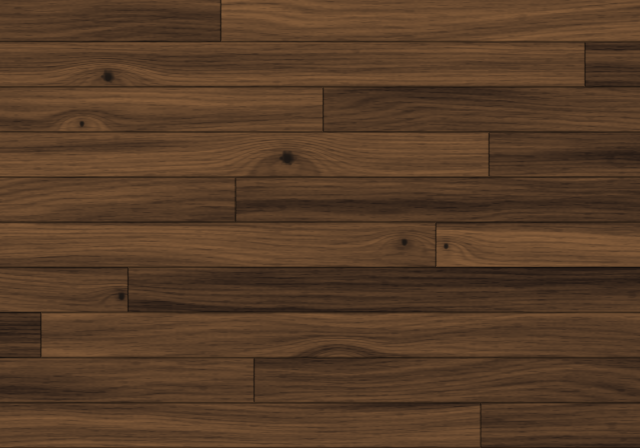
Reproduce this texture procedurally as a Shadertoy shader.

```glsl
// Dark walnut strip floor: ten rows of planks, one staggered butt joint per row.
// Each plank has its own grain field, bent by layered sines and by knots;
// stretched noise along that field gives bands, growth rings, fibres and pores.

#define ROWS 9.926          // plank heights per canvas height
#define ROW_SHIFT 0.077     // part of the top row cut off
#define RINGS 6.5           // growth rings per unit of grain
#define KNOT_BEND 2.0       // how far knots push the grain
#define SEAM_WIDTH 0.016    // in plank heights
#define SEAM_SHADE 0.42
#define BROWN_DARK vec3(0.20, 0.14, 0.10)
#define BROWN_LIGHT vec3(0.50, 0.35, 0.22)
#define KNOT_COLOR vec3(0.09, 0.075, 0.065)

// Per row from the top: joint position, tone left of it, tone right of it
const vec3 PLANKS[10] = vec3[10](
    vec3(0.345, 0.42, 0.58), vec3(0.914, 0.50, 0.38),
    vec3(0.505, 0.54, 0.50), vec3(0.764, 0.62, 0.30),
    vec3(0.368, 0.42, 0.33), vec3(0.681, 0.55, 0.74),
    vec3(0.200, 0.46, 0.28), vec3(0.064, 0.30, 0.52),
    vec3(0.397, 0.42, 0.38), vec3(0.751, 0.50, 0.27));

// Knots: x across the canvas, y in rows, spread, core radius
const vec4 KNOTS[7] = vec4[7](
    vec4(0.169, 1.77, 0.36, 0.17), vec4(0.449, 3.58, 0.46, 0.20),
    vec4(0.190, 6.63, 0.22, 0.11), vec4(0.632, 5.43, 0.26, 0.10),
    vec4(0.697, 5.52, 0.28, 0.08), vec4(0.128, 2.81, 0.24, 0.08),
    vec4(0.530, 7.95, 0.36, 0.00));

float hash(vec2 p) {
    vec3 q = fract(vec3(p.xyx) * 0.1031);
    q += dot(q, q.yzx + 33.33);
    return fract((q.x + q.y) * q.z);
}

float noise(vec2 p) {
    vec2 cell = floor(p), f = fract(p);
    f = f * f * (3.0 - 2.0 * f);
    return mix(mix(hash(cell), hash(cell + vec2(1, 0)), f.x),
               mix(hash(cell + vec2(0, 1)), hash(cell + vec2(1, 1)), f.x), f.y);
}

// Smooth wandering height, about -1 to 1
float layeredSines(vec2 p) {
    float sum = 0.0, amp = 0.55;
    for (int i = 0; i < 4; i++) {
        p += 0.5 * sin(p.yx * 1.3 + float(i));
        sum += amp * sin(p.x) * cos(p.y * 0.8);
        p = mat2(0.88, 0.48, -0.48, 0.88) * p * 1.7 + 2.1;
        amp *= 0.5;
    }
    return sum;
}

void mainImage(out vec4 fragColor, in vec2 fragCoord) {
    // Position in plank heights, y counted down from the top
    vec2 uv = fragCoord / iResolution.xy;
    float width = ROWS * iResolution.x / iResolution.y;
    float pixel = ROWS / iResolution.y;
    vec2 p = vec2(uv.x * width, (1.0 - uv.y) * ROWS + ROW_SHIFT);

    // Which plank
    float row = clamp(floor(p.y), 0.0, 9.0);
    vec3 plank = PLANKS[int(row)];
    float joint = p.x - plank.x * width;
    float side = step(0.0, joint);
    float id = row * 2.0 + side;
    float y = p.y - row;

    // Grain field: from straight to arched figure
    float figure = hash(vec2(id, 4.7));
    vec2 seed = vec2(hash(vec2(id, 1.3)), hash(vec2(id, 9.1))) * 40.0;
    float grain = y * mix(1.6, 0.8, figure)
                + mix(0.2, 0.55, figure) * layeredSines(vec2(p.x * 0.32, y * 1.1) + seed);

    // Knots bend the grain of the plank they sit in
    float core = 0.0, halo = 0.0;
    for (int i = 0; i < 7; i++) {
        vec4 knot = KNOTS[i];
        if (floor(knot.y) != row || step(plank.x, knot.x) != side) continue;
        vec2 d = p - vec2(knot.x * width, knot.y);
        vec2 s = d * vec2(0.45, 1.0) / knot.z;
        grain += KNOT_BEND * knot.z * exp(-dot(s, s));
        float r = length(d) / max(knot.w, 0.001);
        r += 0.5 * (noise(d * 14.0 + 20.0) - 0.5);
        core = max(core, 1.0 - smoothstep(0.3, 1.0, r));
        halo = max(halo, exp(-0.35 * r * r));
    }

    // Bands, rings and streaks follow the grain field
    float along = p.x * 0.14;
    float broad = noise(vec2(along, grain * 3.0) + seed);
    float medium = noise(vec2(along * 2.5, grain * 10.0) + seed.yx);
    float ring = 0.5 + 0.5 * sin(6.2832 * RINGS * grain + 4.0 * broad);
    ring *= ring * (0.4 + medium);
    float streak = smoothstep(0.62, 0.88, noise(vec2(along, grain * 2.3) + seed + 9.0));

    // Fine fibres and short dark pores
    float fibre = noise(vec2(p.x * 1.4, (y + 0.35 * grain) * 20.0) + seed);
    float pore = smoothstep(0.62, 0.95, noise(vec2(p.x * 4.0, (y + 0.15 * grain) * 30.0) + seed));
    float grit = noise(p * vec2(14.0, 34.0));

    float tone = mix(plank.y, plank.z, side) + 0.12
               + 0.42 * (broad - 0.5) + 0.26 * (medium - 0.5)
               + 0.20 * (fibre - 0.5) + 0.10 * (grit - 0.5)
               - 0.17 * ring - 0.28 * streak - 0.15 * pore - 0.25 * halo;
    vec3 color = mix(BROWN_DARK, BROWN_LIGHT, clamp(tone, -0.15, 1.15));
    color = mix(color, KNOT_COLOR, 0.85 * core);

    // Thin seams between rows and at joints
    float edge = min(min(y, 1.0 - y), abs(joint));
    float seam = 1.0 - smoothstep(0.0, SEAM_WIDTH + pixel, edge);
    color *= 1.0 - SEAM_SHADE * seam;

    fragColor = vec4(color, 1.0);
}
```
